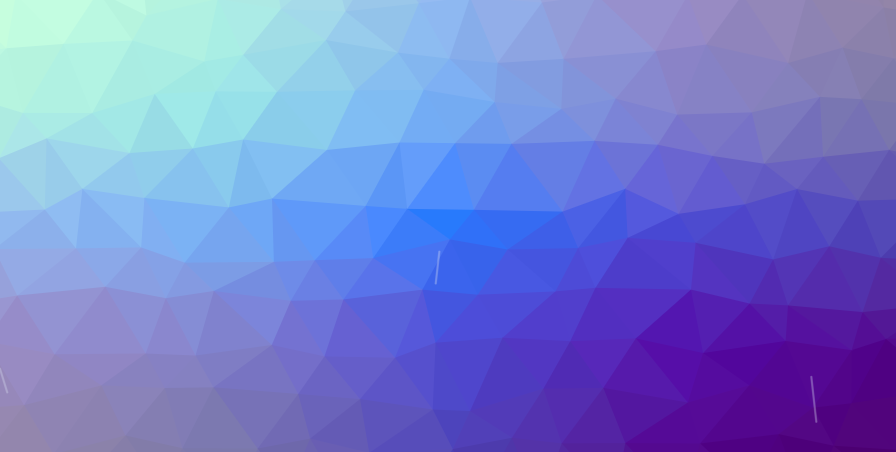
A WebGL 2 fragment shader for this background:

```glsl
#version 300 es
precision highp float;
// Low-poly background: a jittered triangular lattice of flat facets.
// Each facet takes the Lab average of one colour ramp read across and
// again downwards at its centroid, giving a mint-blue-violet diagonal.
uniform vec2 u_resolution;
out vec4 fragColor;

const vec2 CELL = vec2(0.142, 0.109); // lattice spacing in canvas heights

vec2 hash2(vec2 p) {
  vec2 q = vec2(dot(p, vec2(127.1, 311.7)), dot(p, vec2(269.5, 183.3)));
  return fract(sin(q) * 43758.5);
}

float cross2(vec2 a, vec2 b) {
  return a.x * b.y - a.y * b.x;
}

// Ramp in CIE Lab: mint, aqua, blue, violet, indigo
vec3 rampLab(float t) {
  vec3 stops[5] = vec3[5](
    vec3(95.6, -24.0, 11.0), vec3(86.0, -23.0, -8.6), vec3(52.8, 25.0, -74.0),
    vec3(27.8, 60.0, -69.0), vec3(19.2, 48.0, -44.0));
  float s = clamp(t, 0.0, 1.0) * 4.0;
  int i = min(int(s), 3);
  return mix(stops[i], stops[i + 1], s - float(i));
}

vec3 labToRgb(vec3 lab) {
  float fy = (lab.x + 16.0) / 116.0;
  vec3 f = vec3(fy + lab.y / 500.0, fy, fy - lab.z / 200.0);
  vec3 xyz = mix((f - 0.1379) * 0.1284, f * f * f, step(0.2069, f));
  xyz *= vec3(0.9505, 1.0, 1.089);
  vec3 linear = clamp(mat3(3.2406, -0.9689, 0.0557,
                           -1.5372, 1.8758, -0.2040,
                           -0.4986, 0.0415, 1.0570) * xyz, 0.0, 1.0);
  return mix(linear * 12.92, 1.055 * pow(linear, vec3(1.0 / 2.4)) - 0.055,
             step(0.0031, linear));
}

// Lattice vertex: odd rows shift by half a cell, then jitter
vec2 vertex(vec2 id) {
  vec2 jitter = (hash2(id) - 0.5) * vec2(0.56, 0.54);
  return (id + vec2(0.5 * mod(id.y, 2.0), 0.1) + jitter) * CELL;
}

float edgeDistance(vec2 p, vec2 a, vec2 b) {
  return cross2(b - a, p - a) / length(b - a);
}

// Adds one facet, weighted by its antialiased coverage
void addFacet(inout vec4 sum, vec2 p, vec2 a, vec2 b, vec2 c) {
  float side = sign(cross2(b - a, c - a));
  float d = min(min(side * edgeDistance(p, a, b), side * edgeDistance(p, b, c)),
                side * edgeDistance(p, c, a));
  float cover = clamp(0.5 + d * u_resolution.y, 0.0, 1.0);
  if (cover <= 0.0) return;
  vec2 centre = (a + b + c) / 3.0;
  float across = centre.x * u_resolution.y / u_resolution.x;
  vec3 lab = 0.5 * (rampLab(across) + rampLab(1.0 - centre.y));
  lab.x += (hash2(floor(centre * 200.0)).x - 0.5) * 2.0;
  sum += vec4(labToRgb(lab), 1.0) * cover;
}

// Faint hairline gap between facets
float hairline(vec2 p, vec2 a, vec2 b) {
  vec2 ab = b - a;
  float h = clamp(dot(p - a, ab) / dot(ab, ab), 0.0, 1.0);
  return 0.35 * (1.0 - smoothstep(0.0005, 0.004, length(p - a - h * ab)));
}

void main() {
  vec2 p = gl_FragCoord.xy / u_resolution.y;
  vec2 home = floor(p / CELL);
  vec4 sum = vec4(0.0);

  // Split each nearby quad along its shorter diagonal
  for (int j = -2; j <= 1; j++) {
    for (int i = -2; i <= 1; i++) {
      vec2 id = home + vec2(i, j);
      vec2 a = vertex(id);
      vec2 b = vertex(id + vec2(1.0, 0.0));
      vec2 c = vertex(id + vec2(1.0, 1.0));
      vec2 d = vertex(id + vec2(0.0, 1.0));
      if (distance(a, c) < distance(b, d)) {
        addFacet(sum, p, a, b, c);
        addFacet(sum, p, a, c, d);
      } else {
        addFacet(sum, p, a, b, d);
        addFacet(sum, p, b, c, d);
      }
    }
  }
  vec3 color = sum.rgb / max(sum.a, 0.001);

  // Three pale slivers: centre, lower right, lower left
  float gap = hairline(p, vec2(0.972, 0.443), vec2(0.964, 0.373));
  gap = max(gap, hairline(p, vec2(1.795, 0.166), vec2(1.806, 0.067)));
  gap = max(gap, hairline(p, vec2(0.0, 0.184), vec2(0.016, 0.132)));
  fragColor = vec4(mix(color, vec3(0.85, 0.87, 0.95), gap), 1.0);
}
```
